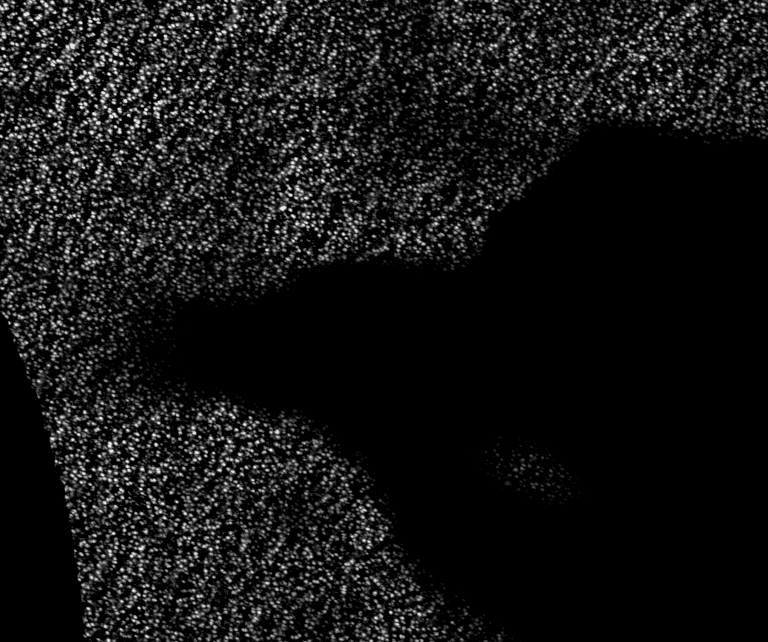
Give the GLSL for this texture, as a Shadertoy shader.

```glsl
// Rough grey ground under raking light, cut by a deep stepped shadow.
// Scattered bright grains sit on slanted lumps lit from the left; soft ramps
// outline the shadow, and a large disc cuts the lower left corner.

float hash(vec2 cell) {
    vec3 q = fract(vec3(cell.xyx) * 0.1031);
    q += dot(q, q.yzx + 33.33);
    return fract((q.x + q.y) * q.z);
}

float valueNoise(vec2 p) {
    vec2 cell = floor(p), f = fract(p);
    f = f * f * (3.0 - 2.0 * f);
    float low = mix(hash(cell), hash(cell + vec2(1, 0)), f.x);
    float high = mix(hash(cell + vec2(0, 1)), hash(cell + vec2(1, 1)), f.x);
    return mix(low, high, f.y);
}

float fbm(vec2 p) {
    float sum = 0.0, amp = 0.5;
    for (int i = 0; i < 4; i++) {
        sum += amp * valueNoise(p);
        p = p * 2.03 + 7.3;
        amp *= 0.5;
    }
    return sum;
}

// Brightest of the jittered round grains near a point
float grains(vec2 p) {
    vec2 home = floor(p);
    float best = 0.0;
    for (int y = -1; y <= 1; y++)
    for (int x = -1; x <= 1; x++) {
        vec2 cell = home + vec2(x, y);
        vec2 d = p - cell - vec2(hash(cell + 11.7), hash(cell + 47.1));
        best = max(best, hash(cell + 83.9) * exp(-5.5 * dot(d, d)));
    }
    return best;
}

// Lumps stretched along a steep slant, shaded across it from the left
float lumpShade(vec2 p) {
    vec2 across = vec2(0.91, -0.41), along = vec2(0.41, 0.91);
    vec2 q = vec2(dot(p, across) * 48.0, dot(p, along) * 30.0);
    return fbm(q) - fbm(q + vec2(-0.30, 0.06));
}

float ramp(float a, float b, float x) {
    return clamp((x - a) / (b - a), 0.0, 1.0);
}

// Soft ellipse, turned by an angle
float glow(vec2 p, vec2 center, vec2 radius, float angle) {
    float c = cos(angle), s = sin(angle);
    vec2 d = mat2(c, -s, s, c) * (p - center) / radius;
    return exp(-dot(d, d));
}

// Upper outline of the shadow, rising in steps to the right
float shadowTop(float x) {
    return 0.527
         + 0.056 * smoothstep(0.40, 0.50, x)
         + 0.082 * smoothstep(0.72, 0.79, x)
         + 0.055 * ramp(0.78, 0.87, x)
         + 0.077 * smoothstep(0.85, 0.93, x)
         - 0.023 * smoothstep(0.98, 1.12, x);
}

// Lower outline, falling away to the right
float shadowBottom(float x) {
    return 0.400
         - 0.042 * ramp(0.28, 0.47, x)
         - 0.075 * ramp(0.47, 0.60, x)
         - 0.132 * smoothstep(0.56, 0.66, x)
         - 0.200 * ramp(0.62, 0.92, x);
}

float shadow(vec2 p) {
    float below = smoothstep(-0.035, 0.016, shadowTop(p.x) - p.y);
    float blur = mix(0.045, 0.10, smoothstep(0.45, 0.62, p.x));
    float above = smoothstep(-blur, 0.022, p.y - shadowBottom(p.x));
    return below * above * smoothstep(0.18, 0.33, p.x);
}

// Broad changes of brightness over the open ground
float groundLight(vec2 p) {
    float light = 0.93 + 0.9 * (fbm(p * vec2(10.0, 7.0)) - 0.47);
    light += 0.38 * glow(p, vec2(0.12, 0.82), vec2(0.26, 0.30), 0.0);
    light += 0.30 * glow(p, vec2(0.45, 0.69), vec2(0.03, 0.08), 0.2);
    light += 0.30 * glow(p, vec2(0.59, 0.63), vec2(0.10, 0.03), 0.0);
    light += 0.12 * glow(p, vec2(0.25, 0.20), vec2(0.20, 0.18), 0.0);
    light -= 0.45 * glow(p, vec2(0.80, 0.77), vec2(0.20, 0.07), -0.2);
    light -= 0.50 * glow(p, vec2(0.33, 0.57), vec2(0.15, 0.03), 0.0);
    light -= 0.40 * glow(p, vec2(0.23, 0.46), vec2(0.07, 0.11), 0.0);
    light -= 0.30 * glow(p, vec2(0.45, 0.20), vec2(0.09, 0.05), 0.5);
    light -= 0.80 * glow(p, vec2(0.02, 0.85), vec2(0.04, 0.018), 0.3);
    light -= 0.35 * glow(p, vec2(0.66, 0.95), vec2(0.02, 0.05), 0.0);
    return max(light, 0.0);
}

void mainImage(out vec4 fragColor, in vec2 fragCoord) {
    vec2 p = fragCoord / iResolution.y;

    // Ragged shadow with one faint island of light
    vec2 wobble = 0.03 * (vec2(fbm(p * 26.0), fbm(p * 26.0 + 40.0)) - 0.47);
    float island = 0.55 * glow(p, vec2(0.826, 0.265), vec2(0.09, 0.045), -0.35);
    float light = groundLight(p) * (1.0 - shadow(p + wobble)) + island;

    // Two sizes of grain; weak light reaches only the brightest ones
    vec2 tilted = p + vec2(0.0, 0.2 * p.x);
    float speckle = 0.85 * grains(tilted * vec2(118.0, 146.0))
                  + 0.30 * grains(tilted * vec2(190.0, 240.0) + 31.0);
    float relief = 1.05 * speckle - 0.13 + 0.95 * lumpShade(p);
    float grey = light * relief - 0.13 * max(1.0 - light, 0.0);

    // Disc edge with a thin bright rim
    float rim = length(p - vec2(-1.292, -0.089)) - 1.4276;
    rim += 0.008 * (valueNoise(p * 90.0) - 0.5);
    grey += 0.30 * speckle * exp(-abs(rim) * 200.0);
    grey *= smoothstep(-0.0015, 0.0025, rim);

    fragColor = vec4(vec3(clamp(grey, 0.0, 0.9)), 1.0);
}
```
